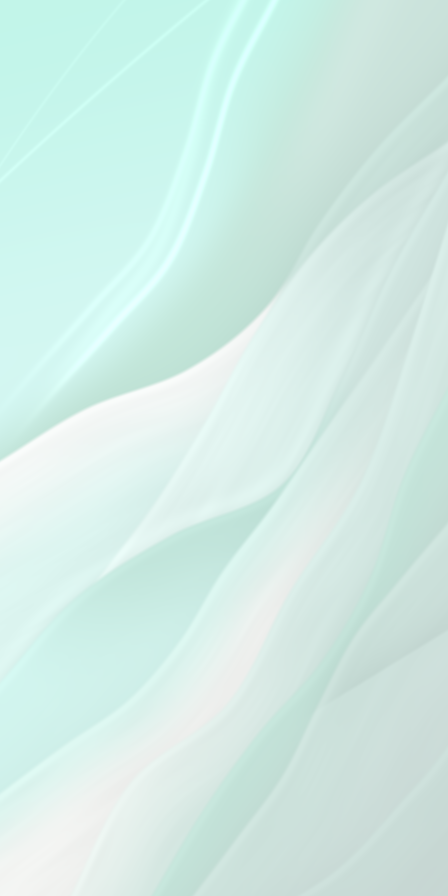
This background is drawn by a Shadertoy shader. Its source:

```glsl
// Soft mint and white silk ribbons sweeping diagonally over a pale aqua backdrop

float hash(vec2 p) {
    vec3 q = fract(vec3(p.xyx) * 0.1031);
    q += dot(q, q.yzx + 33.33);
    return fract((q.x + q.y) * q.z);
}

float noise(vec2 p) {
    vec2 i = floor(p), f = fract(p);
    f = f * f * (3.0 - 2.0 * f);
    return mix(mix(hash(i), hash(i + vec2(1, 0)), f.x),
               mix(hash(i + vec2(0, 1)), hash(i + vec2(1, 1)), f.x), f.y);
}

// Signed offset from a spline: x positions at even steps along the diagonal x + y
float sweep(vec2 p, float start, float stride, float[7] k) {
    float s = (p.x + p.y - start) / stride;
    float inside = clamp(s, 0.0, 6.0);
    int n = int(min(floor(inside), 5.0));
    float t = inside - float(n), b = k[n], c = k[n + 1];
    float a = n > 0 ? k[max(n - 1, 0)] : 2.0 * b - c;
    float d = n < 5 ? k[min(n + 2, 6)] : 2.0 * c - b;
    float x = b + 0.5 * t * (c - a + t * (2.0 * a - 5.0 * b + 4.0 * c - d
            + t * (3.0 * (b - c) + d - a)));
    return p.x - x - (s - inside) * (c - b);
}

// Thin soft line around zero
float thread(float d, float width) {
    return exp(-d * d / (width * width));
}

// Lays a fibrous ribbon over the colour below, with a shaded rim and a bright lip
vec3 fold(vec3 below, vec3 nearColor, vec3 farColor, float d, float width, float s, float fibre) {
    float edge = max(0.004, 0.7 / iResolution.x);
    vec3 silk = mix(nearColor, farColor, smoothstep(0.0, width, d));
    float strands = noise(vec2(d * 65.0, s * 4.0)) + 0.6 * noise(vec2(d * 150.0 + 9.0, s * 6.0));
    silk += fibre * (strands - 0.8) + 0.018 * thread(d - 0.006, 0.007);
    below *= 1.0 - 0.025 * exp(min(d, 0.0) * 20.0);
    return mix(below, silk, smoothstep(-edge, edge, d));
}

void mainImage(out vec4 fragColor, in vec2 fragCoord) {
    vec2 p = fragCoord / iResolution.xy * vec2(1, 2);
    float s = p.x + p.y;

    // Aqua backdrop with faint arcs
    vec3 color = mix(vec3(0.83, 0.97, 0.95), vec3(0.76, 0.96, 0.915),
                     smoothstep(1.1, 2.0, p.y - 0.25 * p.x));
    color += 0.035 * thread(p.y - 1.596 - 0.93 * p.x + 0.12 * p.x * p.x, 0.006);
    color += 0.02 * thread(p.y - 1.63 - 1.5 * p.x + 0.6 * p.x * p.x, 0.006);

    // Translucent green veil and its bright rims
    float veil = sweep(p, 0.984, 0.271, float[7](0.0, 0.125, 0.253, 0.378, 0.458, 0.521, 0.612));
    color = mix(color, vec3(0.77, 0.92, 0.87), smoothstep(-0.01, 0.13, veil));
    float rim = smoothstep(0.9, 1.6, s);
    color += rim * (0.09 * thread(veil, 0.006) + 0.04 * thread(veil + 0.045, 0.006)
           + 0.03 * thread(veil + 0.02 + 0.03 * (s - 1.6), 0.012));

    // Soft inner bend of the veil
    float bend = sweep(p, 1.19, 0.26, float[7](0.104, 0.255, 0.385, 0.503, 0.604, 0.693, 0.771));
    color = mix(color, mix(vec3(0.77, 0.91, 0.86), vec3(0.80, 0.895, 0.865), smoothstep(1.6, 2.6, s)),
                smoothstep(-0.05, 0.05, bend));
    color += 0.015 * smoothstep(2.0, 2.5, s) * thread(bend - 0.04, 0.04);

    // White petal, turning into a shaded hollow higher up
    float petal = sweep(p, 0.971, 0.31, float[7](0.0, 0.193, 0.417, 0.591, 0.711, 0.846, 1.0));
    float hollow = smoothstep(1.88, 2.05, s);
    color = fold(color, mix(vec3(0.96, 0.97, 0.965), vec3(0.80, 0.90, 0.87), hollow),
                 mix(vec3(0.87, 0.97, 0.95), vec3(0.78, 0.87, 0.845), hollow),
                 petal, 0.19, s, 0.012);

    // Broad leaf right of the petal
    float leaf = sweep(p, 0.932, 0.292, float[7](0.221, 0.346, 0.458, 0.5625, 0.682, 0.828, 1.0));
    float leafFade = smoothstep(1.6, 2.5, s);
    color = fold(color, mix(vec3(0.89, 0.96, 0.945), vec3(0.82, 0.90, 0.88), leafFade),
                 mix(vec3(0.87, 0.955, 0.935), vec3(0.83, 0.915, 0.895), leafFade),
                 leaf, 0.18, s, 0.016);

    // Shaded aqua valley under the leaf
    float valley = sweep(p, 0.477, 0.357, float[7](0.0, 0.169, 0.385, 0.63, 0.758, 0.87, 1.0));
    color += 0.03 * thread(valley + 0.015, 0.015);
    vec3 shade = mix(vec3(0.82, 0.96, 0.935), vec3(0.76, 0.90, 0.86), smoothstep(0.5, 1.1, s));
    shade = mix(shade, vec3(0.83, 0.915, 0.895), smoothstep(1.6, 2.0, s));
    color = fold(color, shade, mix(vec3(0.83, 0.96, 0.935), vec3(0.85, 0.925, 0.905),
                 smoothstep(1.6, 2.0, s)), valley, 0.18, s, 0.003);

    // Pearly ribbon
    float pearl = sweep(p, 0.229, 0.247, float[7](0.0, 0.141, 0.286, 0.401, 0.495, 0.602, 0.703));
    float pearlFade = smoothstep(1.2, 2.0, s);
    color = fold(color, mix(vec3(0.85, 0.955, 0.93), vec3(0.83, 0.91, 0.89), pearlFade),
                 mix(vec3(0.955, 0.96, 0.952), vec3(0.86, 0.93, 0.91), pearlFade),
                 pearl, 0.11, s, 0.015);

    // Pale outer ribbon
    float outer = sweep(p, 0.156, 0.391, float[7](0.156, 0.292, 0.508, 0.648, 0.802, 0.906, 1.0));
    color = fold(color, mix(vec3(0.91, 0.945, 0.93), vec3(0.84, 0.92, 0.90), smoothstep(0.3, 1.6, s)),
                 vec3(0.84, 0.925, 0.90), outer, 0.17, s, 0.014);

    // Sage channel
    float channel = sweep(p, 0.339, 0.2995, float[7](0.339, 0.451, 0.576, 0.716, 0.826, 0.901, 1.0));
    color = fold(color, vec3(0.77, 0.895, 0.855), vec3(0.785, 0.87, 0.845), channel, 0.16, s, 0.004);

    // Grey-green ribbon with a slanted crease
    float grey = sweep(p, 0.43, 0.234, float[7](0.43, 0.531, 0.63, 0.708, 0.789, 0.893, 1.0));
    color = fold(color, vec3(0.80, 0.885, 0.86), vec3(0.81, 0.875, 0.86), grey, 0.2, s, 0.009);
    float crease = p.y - 0.41 - 0.613 * (p.x - 0.70);
    color -= 0.04 * smoothstep(0.66, 0.8, p.x) * smoothstep(-0.006, 0.006, crease)
           * exp(-max(crease, 0.0) * 14.0);

    // Misty corner
    float corner = sweep(p, 0.664, 0.112, float[7](0.664, 0.732, 0.792, 0.846, 0.898, 0.951, 1.0));
    color = fold(color, vec3(0.79, 0.865, 0.845), vec3(0.78, 0.84, 0.825), corner, 0.13, s, 0.006);

    fragColor = vec4(clamp(color, 0.0, 1.0), 1.0);
}
```
